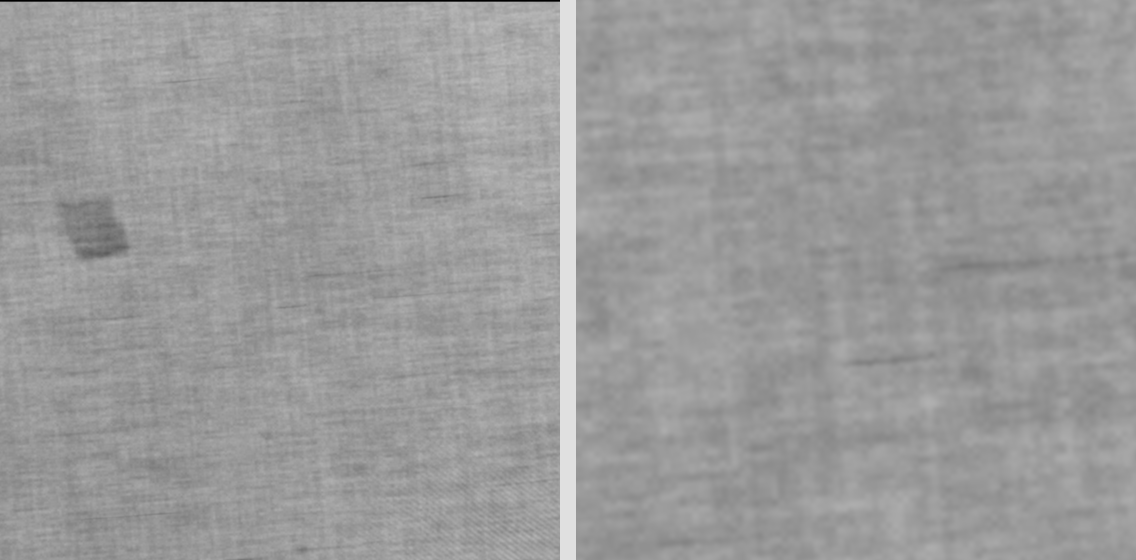
Left, the full canvas; right, a detail of the centre.
Reproduce this texture procedurally as a three.js fragment shader.

```glsl
// Grey woven cloth, softly lit from the upper right, with a dark smudge.
// Stretched value noise makes the threads; hashed loops scatter slubs and specks
// over a weave that is turned slightly against the canvas.
varying vec2 vUv;

float hash(vec2 p) {
  return fract(sin(dot(p, vec2(127.1, 311.7))) * 43758.5453);
}

float noise(vec2 p) {
  vec2 cell = floor(p);
  vec2 f = fract(p);
  f = f * f * (3.0 - 2.0 * f);
  float low = mix(hash(cell), hash(cell + vec2(1.0, 0.0)), f.x);
  float high = mix(hash(cell + vec2(0.0, 1.0)), hash(cell + 1.0), f.x);
  return mix(low, high, f.y);
}

// Noise centred on zero
float signedNoise(vec2 p) {
  return noise(p) - 0.5;
}

// Weft, warp and grain, in thread coordinates
float weave(vec2 t) {
  float weft = 0.050 * signedNoise(t * vec2(11.0, 125.0))
             + 0.050 * signedNoise(t * vec2(38.0, 210.0) + 17.0);
  float warp = 0.034 * signedNoise(t * vec2(85.0, 7.0) + 41.0)
             + 0.030 * signedNoise(t * vec2(170.0, 24.0) + 63.0);
  float grain = 0.045 * signedNoise(t * 150.0 + 9.0)
              + 0.035 * signedNoise(t * 270.0 + 5.0);
  return weft + warp + grain;
}

// Thin dark threads with tapered ends and a broken tone
float slubs(vec2 t) {
  float dark = 0.0;
  for (int i = 0; i < 44; i++) {
    float id = float(i);
    vec2 centre = vec2(hash(vec2(id, 1.3)) * 1.1, hash(vec2(id, 2.7)) * 1.08 - 0.08);
    float halfLength = mix(0.025, 0.14, pow(hash(vec2(id, 3.1)), 2.0));
    float halfWidth = mix(0.0018, 0.0042, hash(vec2(id, 4.9)));
    float depth = mix(0.025, 0.105, pow(hash(vec2(id, 5.3)), 2.0));
    vec2 d = t - centre;
    d.y += 0.003 * signedNoise(vec2(t.x * 18.0, id));
    float taper = 1.0 - smoothstep(0.35, 1.0, abs(d.x) / halfLength);
    float broken = 0.45 + 0.8 * noise(vec2(t.x * 45.0, id * 7.0));
    dark += depth * taper * broken * exp(-pow(d.y / halfWidth, 2.0));
  }
  return dark;
}

// Small soft knots
float specks(vec2 t) {
  float dark = 0.0;
  for (int i = 0; i < 16; i++) {
    float id = float(i) + 80.0;
    vec2 centre = vec2(hash(vec2(id, 6.1)) * 1.05, hash(vec2(id, 7.7)) * 1.05 - 0.05);
    float size = mix(0.006, 0.012, hash(vec2(id, 8.3)));
    vec2 d = (t - centre) / vec2(size * 1.4, size);
    dark += mix(0.02, 0.08, hash(vec2(id, 9.1))) * exp(-dot(d, d));
  }
  return dark;
}

// Leaning smudge, darkest along its lower edge
float smudge(vec2 p, vec2 t) {
  vec2 d = p - vec2(0.168, 0.594);
  d.x += 0.42 * d.y;
  d.y -= 0.08 * d.x;
  d += 0.012 * vec2(signedNoise(p * 45.0), signedNoise(p * 38.0 + 8.0));
  vec2 q = abs(d) - vec2(0.040, 0.041);
  float edge = length(max(q, 0.0)) + min(max(q.x, q.y), 0.0) - 0.012;
  float body = 1.0 - smoothstep(-0.014, 0.009, edge);
  float low = smoothstep(0.045, -0.045, d.y - 0.3 * d.x);
  float rim = exp(-pow((d.y + 0.043) / 0.010, 2.0))
            + 0.6 * exp(-pow((d.y - 0.044) / 0.005, 2.0));
  float threads = 0.8 + 0.4 * noise(t * vec2(16.0, 120.0));
  return body * threads * (0.085 + 0.065 * low + 0.045 * rim);
}

void main() {
  vec2 p = vUv;
  vec2 thread = vec2(p.x + 0.08 * p.y, p.y - 0.075 * p.x);

  // Light falling off toward the lower left, with broad mottling
  float grey = 0.567 + 0.040 * p.x + 0.062 * p.y;
  grey += 0.050 * signedNoise(p * vec2(3.0, 4.0) + 2.0);
  grey += 0.034 * signedNoise(thread * vec2(7.0, 15.0) + 30.0);
  grey += 0.030 * signedNoise(thread * vec2(24.0, 42.0) + 50.0);

  grey += weave(thread);

  // Faint diagonal ribbing in the lower right
  float ribArea = smoothstep(0.45, 1.0, p.x) * smoothstep(0.32, 0.05, p.y);
  float ribs = sin(6.2832 * (p.x * 72.0 + p.y * 95.0 + noise(p * 9.0)));
  grey += 0.022 * ribArea * ribs * (0.4 + noise(p * 22.0));

  grey -= slubs(thread) + specks(thread) + smudge(p, thread);

  // Narrow black edge along the top
  grey *= 1.0 - smoothstep(0.9955, 0.9985, p.y);
  gl_FragColor = vec4(vec3(grey), 1.0);
}
```
